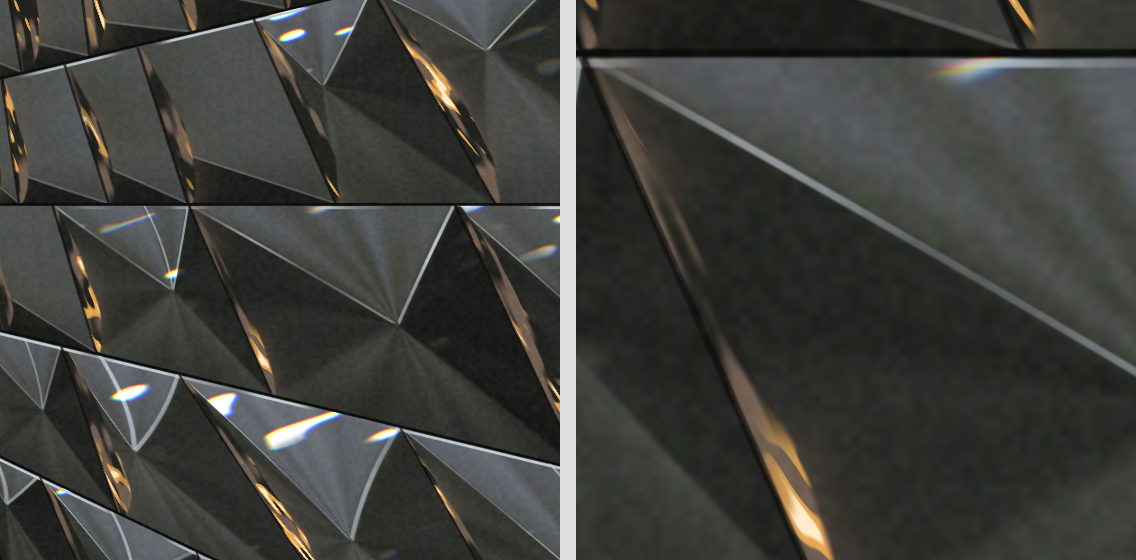
Left, the full canvas; right, a detail of the centre.
Give the GLSL for this texture, as a Shadertoy shader.

```glsl
// Dark faceted mirror foil: slanted pyramids and folds with white glints and amber slivers.
#define COLUMN_RATIO 0.304
#define SLANT 0.5
#define RIBBON_WIDTH 0.055
#define LINE_WIDTH 0.0028
#define GLINT 0.85
#define GRAIN 0.055
#define SHADOW_GREY vec3(0.13, 0.135, 0.12)
#define BROWN vec3(0.44, 0.37, 0.32)
#define AMBER vec3(0.90, 0.65, 0.32)
#define SILVER vec3(0.76, 0.80, 0.83)

float hash(vec2 p) {
    return fract(sin(dot(p, vec2(127.1, 311.7))) * 43758.5453);
}

float noise(vec2 p) {
    vec2 i = floor(p), f = fract(p);
    f = f * f * (3.0 - 2.0 * f);
    return mix(mix(hash(i), hash(i + vec2(1, 0)), f.x),
               mix(hash(i + vec2(0, 1)), hash(i + vec2(1, 1)), f.x), f.y);
}

float stroke(float d, float width) {
    return 1.0 - smoothstep(width * 0.4, width * 1.4, abs(d));
}

// Tilted column border, v running from the bottom to the top of its band.
float columnEdge(float i, float band, float v) {
    float lean = SLANT + 0.6 * (hash(vec2(i, band + 7.0)) - 0.5);
    return i + (0.5 - v) * lean + 0.25 * (hash(vec2(i, band + 19.0)) - 0.5);
}

// Neutral grey that turns cool as it brightens.
vec3 metal(float tone) {
    return tone * vec3(1.0, 1.04, mix(0.94, 1.10, smoothstep(0.26, 0.36, tone)));
}

// Short reflections with red and blue pulled slightly apart.
vec3 glints(vec2 uv, vec2 id) {
    vec2 q = vec2(uv.x + 0.45 * uv.y, uv.y - 0.35 * uv.x) * vec2(11.0, 42.0) + id * 7.3;
    vec3 n = vec3(noise(q), noise(q + vec2(0.0, 0.10)), noise(q + vec2(-0.05, 0.25)));
    return smoothstep(0.78, 0.9, n) * smoothstep(0.4, 0.6, noise(uv * 7.0 + id));
}

// Four facets meeting at an off-centre apex.
vec3 pyramid(vec2 p, vec2 size, vec2 uv, vec2 id) {
    vec2 apex = vec2(0.3, 0.35) + vec2(0.4, 0.3) * vec2(hash(id + 3.1), hash(id + 8.7));
    vec2 hi = (p - apex) / (1.0 - apex), lo = (apex - p) / apex;
    vec4 facet = vec4(hi.y, hi.x, lo.y, lo.x);   // top, right, bottom, left
    float top = max(max(facet.x, facet.y), max(facet.z, facet.w));
    vec4 weight = exp(60.0 * (facet - top));
    weight /= dot(weight, vec4(1));
    vec4 tones = vec4(0.31, 0.14, 0.255, 0.19) + 0.07 * (hash(id + 5.3) - 0.5);

    // Soft rays fan out from the apex
    vec2 ray = (p - apex) * size;
    float reach = length(ray);
    vec2 dir = ray / max(reach, 0.001);
    float fan = noise(dir * 5.0 + id * 3.7 + reach * 2.0);
    float tone = dot(weight, tones) * (0.84 + 0.32 * fan);
    tone += 0.05 * weight.x * smoothstep(0.2, 1.0, facet.x);
    vec3 col = metal(tone);

    // Shiny ridges rise to the two upper corners
    float right = stroke((facet.x - facet.y) * size.y * 0.4, LINE_WIDTH)
        * smoothstep(0.0, 0.06, max(facet.x, facet.y) - max(facet.z, facet.w));
    float left = stroke((facet.x - facet.w) * size.y * 0.4, LINE_WIDTH)
        * smoothstep(0.0, 0.06, max(facet.x, facet.w) - max(facet.y, facet.z));
    float shine = 0.25 + 0.75 * noise(uv * 9.0 + id);
    col = mix(col, SILVER, shine * max(right, 0.7 * left));

    // Curved streak and scattered reflections on the top facet
    float bend = facet.y - 0.45 * facet.x + 0.35 * facet.x * facet.x;
    float streak = stroke(bend * size.x * 0.5, LINE_WIDTH * 1.3) * weight.x;
    col = mix(col, SILVER, streak * step(0.45, hash(id + 2.9)) * shine);
    return col + GLINT * glints(uv, id) * (weight.x + 0.12 * weight.y);
}

// Plain leaning panel with a dark wedge along its foot.
vec3 fold(vec2 p, vec2 size, vec2 uv, vec2 id) {
    float tone = 0.25 + 0.06 * noise(uv * 5.0 + id) + 0.035 * p.x;
    float wedge = (p.y - (0.24 + 0.14 * hash(id)) * (1.0 - p.x)) * size.y;
    vec3 col = mix(SHADOW_GREY, metal(tone), smoothstep(-0.002, 0.002, wedge));
    return col + 0.12 * stroke(wedge - 0.002, LINE_WIDTH);
}

void mainImage(out vec4 fragColor, in vec2 fragCoord) {
    vec2 uv = fragCoord / iResolution.xy;

    // Bands widen to the right; columns grow geometrically
    float bandHeight = 0.225 + 0.24 * uv.x;
    float v = (uv.y - 0.41 + 0.24 * uv.x) / bandHeight;
    float band = floor(v);
    v -= band;
    float density = band < 0.5 ? 0.62 : 1.0;
    float u = density * log((uv.x + 0.3) / 0.44) / COLUMN_RATIO;
    float i = floor(u);
    if (u < columnEdge(i, band, v)) i -= 1.0;
    else if (u >= columnEdge(i + 1.0, band, v)) i += 1.0;
    float start = columnEdge(i, band, v), span = columnEdge(i + 1.0, band, v) - start;
    vec2 p = vec2((u - start) / span, v), id = vec2(i, band);
    vec2 size = vec2(span * COLUMN_RATIO * (uv.x + 0.3) / density, bandHeight);

    vec3 col = i < 2.0 * band ? fold(p, size, uv, id) : pyramid(p, size, uv, id);
    col *= mix(0.8, 1.0, smoothstep(0.0, 0.35, v));

    // Crumpled amber ribbon along the left border
    float x = p.x * size.x;
    float width = RIBBON_WIDTH * (0.35 + 0.65 * hash(id + 4.4))
        * (0.15 + 0.85 * sin(3.1416 * pow(v, 0.7))) * (0.8 + 0.4 * noise(uv * 18.0));
    float crumple = noise(vec2(x * 95.0, uv.y * 19.0) + id * 5.1);
    float spark = noise(vec2(x * 130.0 + uv.y * 25.0, uv.y * 34.0) + id * 9.2);
    float patchy = smoothstep(0.35, 0.65, noise(uv * 8.0 + id * 2.0));
    vec3 foil = mix(SHADOW_GREY, BROWN, smoothstep(0.4, 0.75, crumple));
    foil = mix(foil, AMBER, patchy * smoothstep(0.58, 0.72, spark));
    foil = mix(foil, vec3(1.0, 0.93, 0.8), patchy * smoothstep(0.82, 0.92, spark));
    col = mix(col, BROWN, 0.4 * patchy * exp(-max(x - width, 0.0) * 45.0));
    col = mix(col, foil, 1.0 - smoothstep(-0.003, 0.003, x - width));

    // Dark creases, with a broken bright lip under each seam
    float seam = min(v, 1.0 - v) * bandHeight, border = min(p.x, 1.0 - p.x) * size.x;
    float lip = stroke((1.0 - v) * bandHeight - 0.006, LINE_WIDTH);
    col = mix(col, SILVER, lip * smoothstep(0.3, 0.7, noise(vec2(uv.x * 12.0, band))));
    col = mix(col, SHADOW_GREY * 0.4, max(stroke(seam, LINE_WIDTH), 0.7 * stroke(border, LINE_WIDTH)));

    // Fine coloured grain
    vec2 g = uv * 210.0;
    vec3 speckle = vec3(noise(g), noise(g + 31.0), noise(g + 67.0));
    col += GRAIN * (mix(vec3(noise(g * 0.8 + 11.0)), speckle, 0.4) - 0.5);
    fragColor = vec4(clamp(col, 0.0, 1.0), 1.0);
}
```
